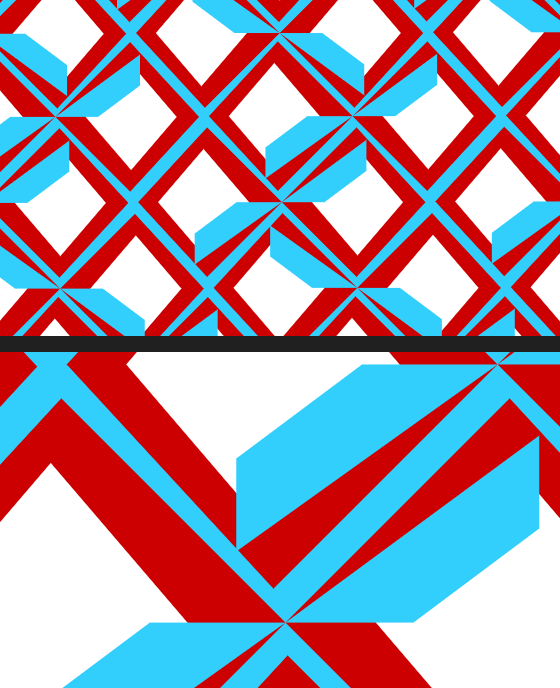
Top, the full canvas; bottom, a detail of the centre.
Write a Shadertoy shader that draws this pattern.

```glsl
// Red diamond trellis with white windows and paired sky-blue leaves.

const vec3 RED = vec3(0.80, 0.0, 0.0);
const vec3 WHITE = vec3(1.0);
const vec3 BLUE = vec3(0.20, 0.81, 0.99);

const float CANVAS_WIDTH = 768.0;              // design units across the canvas
const vec2 FIRST_KNOT = vec2(383.5, 415.5);
const vec2 COLUMN_STEP = vec2(407.5, 1.0);
const vec2 TRIPLE_STEP = vec2(106.5, -349.5);  // three rows down

// Signed distance to the line a-b, negative on its left side.
float edge(vec2 p, vec2 a, vec2 b) {
    return dot(p - a, normalize(vec2(b.y - a.y, a.x - b.x)));
}

float coverage(float d, float pixel) {
    return clamp(0.5 - d / pixel, 0.0, 1.0);
}

// Red frame: a kite with its tip on the knot.
float kite(vec2 p) {
    p.y = abs(p.y);
    vec2 shoulder = vec2(102.5, 102.5);
    return max(edge(p, vec2(197.0, 0.0), shoulder), edge(p, shoulder, vec2(0.0)));
}

float diamond(vec2 p, vec2 halfSize) {
    return (dot(abs(p), halfSize.yx) - halfSize.x * halfSize.y) / length(halfSize);
}

// Leaf: a slanted blade with a flat base and an upright end.
float leaf(vec2 p, float stretch) {
    vec2 base = vec2(58.5 + stretch, 0.0);
    vec2 low = vec2(116.0 + stretch, 43.0);
    vec2 high = vec2(116.0 + stretch, 85.5);
    float sides = max(edge(p, base, low), edge(p, high, vec2(0.0)));
    return max(sides, max(-p.y, p.x - low.x));
}

// Paints the left or right wing of a knot; lean mirrors its leaves.
vec3 paintWing(vec3 color, vec2 p, float lean, float pixel) {
    float side = p.x < 0.0 ? -1.0 : 1.0;
    float stretch = side < 0.0 ? 3.5 : 0.0;
    vec2 q = vec2(abs(p.x), p.y * side * lean);
    vec2 center = vec2(103.8 + stretch, 0.0);
    color = mix(color, RED, coverage(kite(q), pixel));
    color = mix(color, WHITE, coverage(diamond(q - center, vec2(62.5, 73.0)), pixel));
    return mix(color, BLUE, coverage(leaf(q, stretch), pixel));
}

// Knot position for a row: the rows zigzag with a period of three.
vec2 knot(float row) {
    float phase = mod(row, 3.0);
    vec2 zigzag = phase < 0.5 ? vec2(0.0)
                : phase < 1.5 ? vec2(100.0, -114.0) : vec2(3.0, -232.0);
    return FIRST_KNOT + floor(row / 3.0) * TRIPLE_STEP + zigzag;
}

void mainImage(out vec4 fragColor, in vec2 fragCoord) {
    float pixel = CANVAS_WIDTH / iResolution.x;
    vec2 p = fragCoord * pixel;
    float nearestRow = round((p.y - FIRST_KNOT.y) * 3.0 / TRIPLE_STEP.y);

    // Uncovered ground forms the blue bands between the frames.
    vec3 color = BLUE;
    for (float i = -1.0; i <= 1.0; i++) {
        float row = nearestRow + i;
        vec2 local = p - knot(row);
        local -= round(local.x / COLUMN_STEP.x) * COLUMN_STEP;
        float lean = mod(row, 3.0) < 0.5 ? -1.0 : 1.0;
        color = paintWing(color, local, lean, pixel);
    }
    fragColor = vec4(color, 1.0);
}
```
